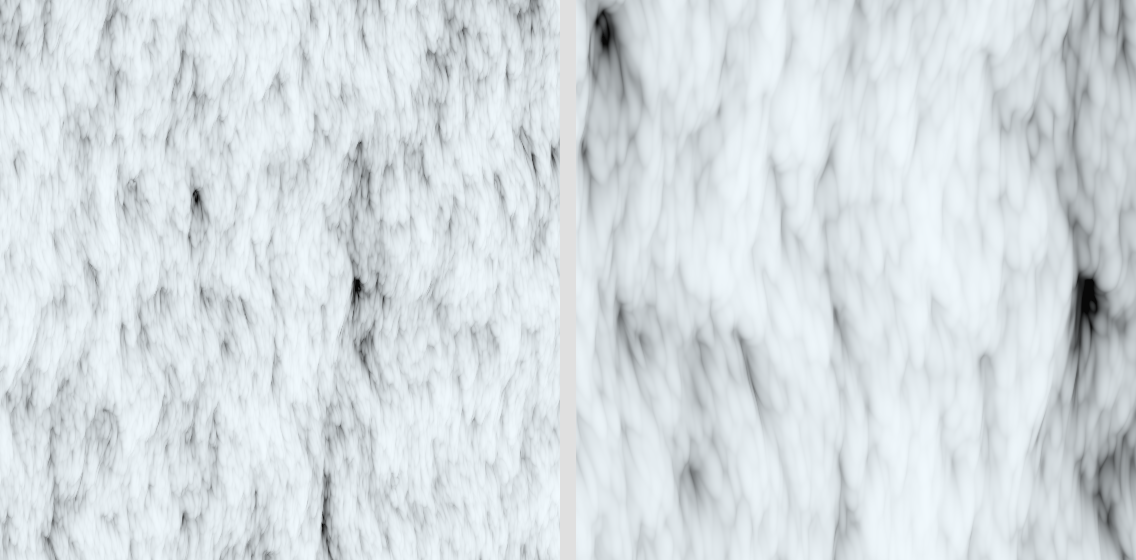
Left: the whole. Right: its middle third, enlarged.
Reproduce this texture procedurally as a Shadertoy shader.

```glsl
// Pale, vertically fibrous surface with soft grey patches and thin dark streaks.

const int   LAYERS       = 6;
const float LAYER_WEIGHT[LAYERS] = float[](0.36, 0.45, 0.50, 0.45, 0.37, 0.28);
const vec2  COARSE_CELLS = vec2(5.5, 1.8);   // cells across and up the canvas
const vec2  CELL_GROWTH  = vec2(2.0, 1.95);  // refinement per layer
const float CREASE_SHARP = 12.0;             // hardness of cell borders
const float CELL_MEAN    = 0.222;            // centres the cell noise
const float CELL_SPREAD  = 0.16;             // scales it to unit deviation
const float LAYER_BEND   = 0.22;             // how far each layer bends the next
const float WHITE_LEVEL  = 1.01;
const float SHADE_AMOUNT = 0.13;
const float SHADE_CURVE  = 0.45;             // stretches the dark tail
const vec3  COOL_TINT    = vec3(0.967, 1.0, 1.017);

vec2 hash2(vec2 cell) {
    vec3 q = fract(cell.xyx * vec3(0.1031, 0.1030, 0.0973));
    q += dot(q, q.yzx + 33.33);
    return fract((q.xx + q.yz) * q.zy);
}

// Smooth squared distance to the nearest scattered point.
float cellNoise(vec2 p) {
    vec2 cell = floor(p);
    vec2 local = p - cell;
    float sum = 0.0;
    for (int y = -1; y <= 1; y++) {
        for (int x = -1; x <= 1; x++) {
            vec2 offset = vec2(x, y);
            vec2 toPoint = offset + hash2(cell + offset) - local;
            sum += exp(-CREASE_SHARP * dot(toPoint, toPoint));
        }
    }
    return -log(sum) / CREASE_SHARP;
}

// Gentle sideways sway of the fibres.
float sway(vec2 p) {
    return 0.010 * sin(9.0 * p.y + 7.0 * p.x)
         + 0.005 * sin(23.0 * p.y - 13.0 * p.x + 1.7);
}

// Stretched cell layers, from broad patches to fine fibres.
float fibreShade(vec2 p) {
    p.x += sway(p);
    vec2 cells = COARSE_CELLS;
    float shade = 0.0;
    float bend = 0.0;
    for (int i = 0; i < LAYERS; i++) {
        vec2 shift = 17.3 * float(i + 1) * vec2(1.0, 1.37);
        float value = (cellNoise(p * cells + shift + vec2(bend, -bend)) - CELL_MEAN) / CELL_SPREAD;
        shade += LAYER_WEIGHT[i] * value;
        bend = LAYER_BEND * value;
        cells *= CELL_GROWTH;
    }
    return shade;
}

void mainImage(out vec4 fragColor, in vec2 fragCoord) {
    vec2 uv = fragCoord / iResolution.y;
    float light = WHITE_LEVEL - SHADE_AMOUNT * exp(SHADE_CURVE * fibreShade(uv));
    fragColor = vec4(clamp(light * COOL_TINT, 0.03, 1.0), 1.0);
}
```
